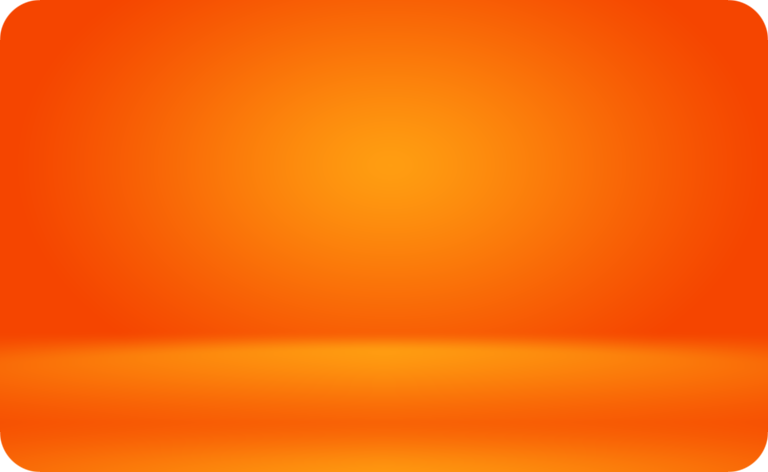
Write a Shadertoy shader that draws this background.

```glsl
// Warm orange studio backdrop: a glowing wall above two softly lit floor steps.

#define DEEP vec3(0.960, 0.270, 0.000)
#define LIGHT vec3(1.000, 0.622, 0.068)
#define PAPER vec3(1.0)
#define GLOW_CENTRE vec2(0.508, 0.650)
#define GLOW_RADII vec2(0.480, 0.510)
#define HORIZON 0.300
#define SHELF_PEAK 0.250
#define STEP_Y 0.110
#define STEP_DIM 0.38
#define CORNER_RADIUS 0.085

// Elliptical glow on the wall, brightest at its centre
float wallLight(vec2 uv) {
    float d = length((uv - GLOW_CENTRE) / GLOW_RADII);
    float soft = sqrt(d * d + 0.0025) - 0.02;
    return 1.0 - smoothstep(0.0, 1.0, soft) * 0.25 - 0.75 * min(soft, 1.0);
}

// Bright shelf that fades down to the step, then the front brightens again
float floorLight(vec2 uv, float side) {
    float peak = SHELF_PEAK - 0.035 * side * side;
    float shelf = clamp((peak - uv.y) / (peak - STEP_Y), 0.0, 1.0);
    float front = clamp((STEP_Y - uv.y) / STEP_Y, 0.0, 1.0);
    float shelfFade = mix(1.0, STEP_DIM, mix(shelf, smoothstep(0.0, 1.0, shelf), 0.5));
    float frontFade = mix(STEP_DIM - 0.03, 0.96, smoothstep(0.0, 1.1, front));
    float fade = mix(frontFade, shelfFade, smoothstep(-0.006, 0.006, uv.y - STEP_Y));
    return fade * mix(0.96, 0.42, pow(side, 1.3));
}

// Signed distance to a rounded box centred on the origin
float roundedBox(vec2 p, vec2 halfSize, float radius) {
    vec2 q = abs(p) - halfSize + radius;
    return length(max(q, 0.0)) + min(max(q.x, q.y), 0.0) - radius;
}

void mainImage(out vec4 fragColor, in vec2 fragCoord) {
    vec2 uv = fragCoord / iResolution.xy;
    float side = abs(uv.x - 0.5) * 2.0;

    // Blend wall into floor; the transition softens toward the sides
    float floorTop = HORIZON - 0.045 - 0.030 * side * side;
    float wallMask = smoothstep(floorTop, HORIZON, uv.y);
    float light = mix(floorLight(uv, side), wallLight(uv), wallMask);
    vec3 colour = mix(DEEP, LIGHT, clamp(light, 0.0, 1.0));

    // Rounded card corners
    vec2 halfSize = 0.5 * iResolution.xy / iResolution.y;
    vec2 p = fragCoord / iResolution.y - halfSize;
    float pixel = 1.0 / iResolution.y;
    float outside = smoothstep(-pixel, pixel, roundedBox(p, halfSize, CORNER_RADIUS));
    // Keep the straight borders filled to the canvas edge
    vec2 corner = abs(p) - halfSize + CORNER_RADIUS;
    outside *= step(0.0, min(corner.x, corner.y));

    fragColor = vec4(mix(colour, PAPER, outside), 1.0);
}
```
